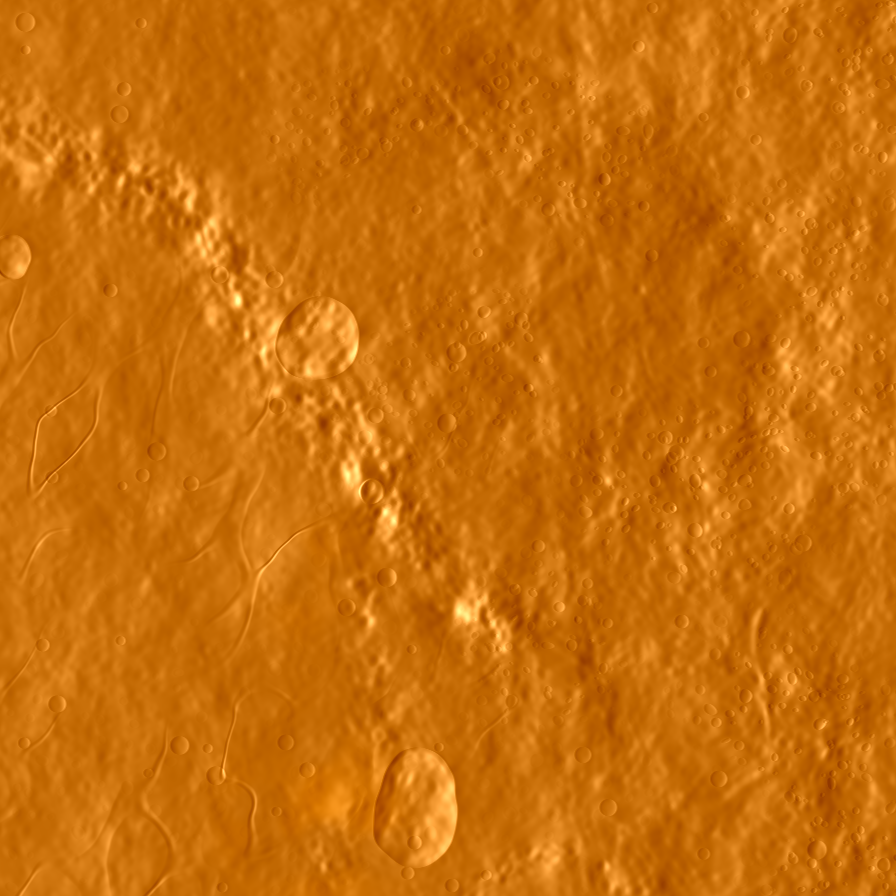
Give the GLSL for this texture, as a three.js fragment shader.

```glsl
// Ochre cratered highland seen from above, under low light from the left.
// A height field of cellular lumps, pits, craters and ridges is shaded by its
// slope along the light; the slope and a local tint brighten one base colour.
varying vec2 vUv;

const vec3 OCHRE = vec3(0.772, 0.422, 0.022);
const vec3 ORANGE_DUST = vec3(0.07, 0.035, -0.04);
const vec2 LIGHT_DIR = vec2(0.995, -0.08);
const float SLOPE_STEP = 0.0012;

vec3 hash3(vec2 cell) {
  vec3 q = fract(cell.xyx * vec3(0.1031, 0.1030, 0.0973));
  q += dot(q, q.yzx + 33.33);
  return fract((q.xxy + q.yzz) * q.zyx);
}

// Cellular noise: smooth mounds and hollows, one per cell, about -1 to 1
float lumps(vec2 p) {
  vec2 cell = floor(p);
  float sum = 0.0;
  for (int y = -1; y <= 1; y++) {
    for (int x = -1; x <= 1; x++) {
      vec2 id = cell + vec2(float(x), float(y));
      vec3 rnd = hash3(id);
      vec2 d = p - id - rnd.xy;
      float k = max(1.0 - dot(d, d), 0.0);
      sum += (2.0 * rnd.z - 1.0) * k * k * k;
    }
  }
  return sum;
}

vec2 lumps2(vec2 p) {
  return vec2(lumps(p + 3.0), lumps(p + 40.0));
}

// Flat-floored bowl with a raised rim; x is the distance in radii
float craterProfile(float x) {
  return x < 1.0 ? mix(-1.0, 0.25, x * x * x) : 0.25 * exp(5.0 - 5.0 * x);
}

// Single crater: height, and a mask of its floor
vec2 crater(vec2 p, vec2 centre, vec2 radius, float depth) {
  float x = length((p - centre) / radius);
  return vec2(depth * radius.x * craterProfile(x), 1.0 - smoothstep(0.88, 1.04, x));
}

// Scattered small pits, at most one per cell
float pits(vec2 p, float freq, float share) {
  vec2 g = p * freq;
  vec2 cell = floor(g);
  float sum = 0.0;
  for (int y = -1; y <= 1; y++) {
    for (int x = -1; x <= 1; x++) {
      vec2 id = cell + vec2(float(x), float(y));
      vec3 rnd = hash3(id + 71.0);
      float radius = mix(0.14, 0.3, rnd.z * rnd.z);
      float present = step(hash3(id + 19.0).x, share);
      float dist = length(g - id - mix(vec2(0.2), vec2(0.8), rnd.xy));
      sum += present * radius * craterProfile(dist / radius);
    }
  }
  return sum / freq;
}

float segmentDist(vec2 p, vec2 a, vec2 b) {
  vec2 ab = b - a;
  return length(p - a - ab * clamp(dot(p - a, ab) / dot(ab, ab), 0.0, 1.0));
}

float bell(float dist, float width) {
  return exp(-dist * dist / (width * width));
}

// Broken mountain belt from upper left to lower middle, and a rim arc below
float beltMask(vec2 p) {
  float d = segmentDist(p, vec2(-0.02, 0.86), vec2(0.19, 0.78));
  d = min(d, segmentDist(p, vec2(0.19, 0.78), vec2(0.31, 0.61)));
  d = min(d, segmentDist(p, vec2(0.31, 0.61), vec2(0.43, 0.44)));
  d = min(d, segmentDist(p, vec2(0.43, 0.44), vec2(0.54, 0.31)));
  d = min(d, segmentDist(p, vec2(0.43, 0.21), vec2(0.37, 0.03)) + 0.025);
  d = min(d, segmentDist(p, vec2(0.41, 0.34), vec2(0.415, 0.23)) * 2.5);
  d = min(d, 2.2 * abs(length(p - vec2(0.63, -0.1)) - 0.14));
  return bell(d, 0.041);
}

// Thin winding cracks, drawn out along the rising diagonal
float cracks(vec2 p, float freq) {
  vec2 q = vec2(p.x - 0.6 * p.y, 0.5 * p.x + 0.45 * p.y) * freq;
  return smoothstep(0.0, 0.09, abs(lumps(q + 5.0)));
}

// Terrain height in x, brightening tint in y
vec2 terrain(vec2 p) {
  vec2 bend = lumps2(p * 15.0);
  vec2 fineBend = lumps2(p * 42.0);
  vec2 w = p + 0.010 * bend + 0.003 * fineBend;
  float patchy = lumps(p * 6.5 + 9.0);
  float east = smoothstep(0.25, 0.65, p.x + 0.35 * (p.y - 0.5));
  float belt = beltMask(w) * clamp(0.85 + 0.5 * patchy, 0.0, 1.0);
  float cluster = east * smoothstep(-0.15, 0.4, patchy);

  // Large craters, slightly ragged
  vec2 v = p + 0.005 * bend + 0.0025 * fineBend;
  vec2 big = crater(v, vec2(0.357, 0.622), vec2(0.047), 0.062);
  big += crater(v, vec2(0.465, 0.099), vec2(0.048, 0.064), 0.062);
  big += crater(v, vec2(0.013, 0.714), vec2(0.022, 0.027), 0.06);
  big += crater(v, vec2(0.415, 0.452), vec2(0.014), 0.06);

  // Layered lumps, roughest in the belt
  float height = big.x;
  float freq = 5.0;
  for (int i = 0; i < 5; i++) {
    float rough = 0.015 + 0.007 * east + 0.010 * cluster;
    if (i > 1) rough = 1.3 * rough + 0.068 * belt + 0.02 * big.y;
    height += rough * lumps(mix(w, p, 0.5) * freq + float(i) * 17.0) / freq;
    freq *= 2.1;
  }

  // Cracked western plain and pitted eastern upland
  float plain = (1.0 - east) * (1.0 - belt) * smoothstep(0.8, 0.5, p.y);
  height += 0.0004 * plain * smoothstep(-0.2, 0.2, patchy) * cracks(w, 17.0);
  height += 0.05 * pits(p, 27.0, 0.1);
  height += 0.06 * (0.15 + 0.85 * cluster) * pits(p + 0.003 * fineBend, 38.0, 0.4);
  height += 0.065 * cluster * pits(w, 60.0, 0.5);

  // Ridges and a channel
  height += 0.0009 * bell(segmentDist(w, vec2(0.855, 0.31), vec2(0.855, 0.19)), 0.007);
  height += 0.0008 * bell(segmentDist(w, vec2(0.79, 0.09), vec2(0.855, 0.14)), 0.009);
  height -= 0.0005 * bell(segmentDist(w, vec2(0.48, 0.9), vec2(0.58, 0.77)), 0.006);
  return vec2(height, 0.045 * belt + 0.07 * big.y);
}

void main() {
  vec2 stride = LIGHT_DIR * SLOPE_STEP;
  vec2 ahead = terrain(vUv + stride);
  vec2 behind = terrain(vUv - stride);
  float slope = (ahead.x - behind.x) / (2.0 * SLOPE_STEP);

  // Lit slopes glare, shaded ones stay warm
  float tone = slope + 0.5 * (ahead.y + behind.y) + 0.012 * lumps(vUv * 3.0 + 2.0);
  tone = tone > 0.0 ? tone + 1.2 * tone * tone : max(0.72 * tone, -0.2);
  float dust = bell(length(vUv - vec2(0.36, 0.08)), 0.09)
             + 0.6 * bell(length(vUv - vec2(0.35, 0.35)), 0.06);
  dust *= smoothstep(-0.5, 0.5, lumps(vUv * 22.0));
  vec3 colour = OCHRE + tone + ORANGE_DUST * dust;
  gl_FragColor = vec4(clamp(colour, 0.0, 1.0), 1.0);
}
```
